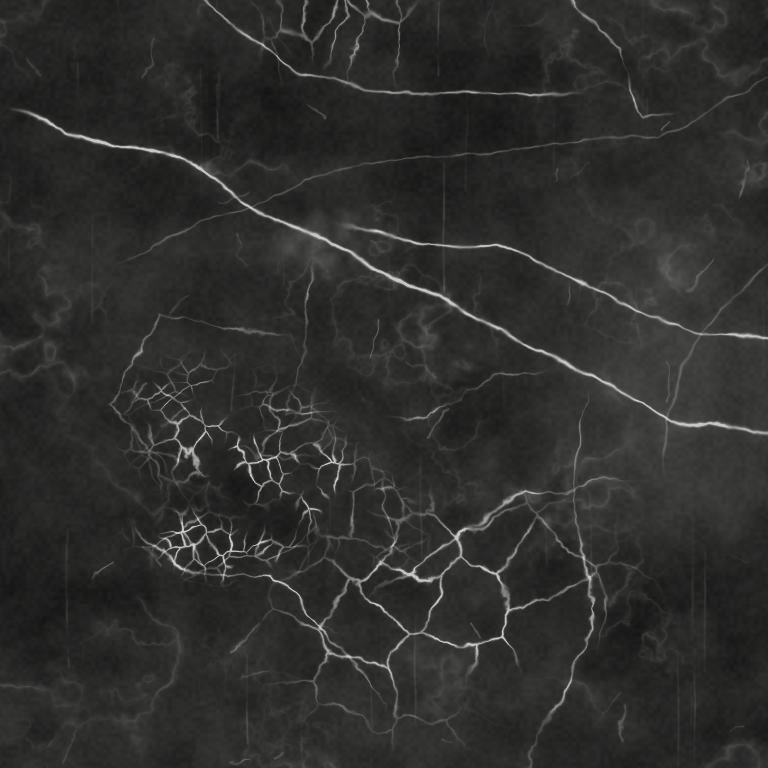
This texture is drawn by a three.js fragment shader. Its source:

```glsl
// Black marble slab with long pale veins, broken crack nets and faint scratches.
varying vec2 vUv;

const vec3 STONE_TINT = vec3(1.0, 1.0, 0.985);
const vec3 VEIN_COLOR = vec3(0.78, 0.78, 0.765);

float hash(vec2 p) {
  vec3 q = fract(p.xyx * 0.1031);
  q += dot(q, q.yzx + 33.33);
  return fract((q.x + q.y) * q.z);
}

vec2 hash2(vec2 p) {
  return vec2(hash(p), hash(p + 57.3));
}

float noise(vec2 p) {
  vec2 i = floor(p), f = fract(p);
  f = f * f * (3.0 - 2.0 * f);
  return mix(mix(hash(i), hash(i + vec2(1, 0)), f.x),
             mix(hash(i + vec2(0, 1)), hash(i + vec2(1, 1)), f.x), f.y);
}

// Fractal noise centred on zero
float fbm(vec2 p) {
  float sum = -0.484, amp = 0.5;
  for (int i = 0; i < 5; i++) {
    sum += amp * noise(p);
    p = mat2(1.6, 1.2, -1.2, 1.6) * p + 7.1;
    amp *= 0.5;
  }
  return sum;
}

vec2 fbm2(vec2 p) {
  return vec2(fbm(p), fbm(p + 31.0));
}

float segmentDist(vec2 p, vec2 a, vec2 b) {
  vec2 ab = b - a;
  return length(p - a - ab * clamp(dot(p - a, ab) / dot(ab, ab), 0.0, 1.0));
}

float line(float d, float width) {
  return exp(-d * d / (width * width)) + 0.07 * exp(-d / (width * 5.0));
}

// Bent line of uneven width that fades at both ends
float vein(vec2 p, vec2 a, vec2 b, vec2 c, vec2 d, float width) {
  float dist = min(segmentDist(p, a, b), min(segmentDist(p, b, c), segmentDist(p, c, d)));
  float ends = smoothstep(0.0, 0.07, min(length(p - a), length(p - d)));
  return line(dist, width * (0.6 + 0.7 * noise(p * 38.0))) * ends;
}

// Distance to the nearest Voronoi cell border
float cellBorder(vec2 p) {
  vec2 cell = floor(p), f = fract(p), nearest = vec2(8.0);
  for (int y = -1; y <= 1; y++)
    for (int x = -1; x <= 1; x++) {
      vec2 g = vec2(x, y), r = g + hash2(cell + g) - f;
      if (dot(r, r) < dot(nearest, nearest)) nearest = r;
    }
  float border = 8.0;
  for (int y = -2; y <= 2; y++)
    for (int x = -2; x <= 2; x++) {
      vec2 g = vec2(x, y), r = g + hash2(cell + g) - f, gap = r - nearest;
      if (dot(gap, gap) > 0.0001)
        border = min(border, dot(0.5 * (r + nearest), normalize(gap)));
    }
  return border;
}

// Soft tilted ellipse, 1 inside and 0 outside
float patchMask(vec2 p, vec2 center, vec2 radius, float angle) {
  float c = cos(angle), s = sin(angle);
  return 1.0 - smoothstep(0.3, 1.0, length(mat2(c, -s, s, c) * (p - center) / radius));
}

float crackNet(vec2 p, float scale, float width) {
  float broken = smoothstep(0.25, 0.65, noise(p * scale * 0.8 + 4.0));
  return line(cellBorder(p * scale) / scale, width) * broken;
}

// Scattered short strokes; upright = 1 makes them vertical
float scratches(vec2 p, float seed, float reach, float upright) {
  float sum = 0.0;
  for (int i = 0; i < 50; i++) {
    vec2 id = vec2(float(i), seed), center = hash2(id);
    float angle = 1.57 + (hash(id + 3.7) - 0.5) * 2.6 * (1.0 - upright);
    vec2 arm = vec2(cos(angle), sin(angle)) * reach * (0.3 + hash(id + 9.1));
    sum += line(segmentDist(p, center - arm, center + arm), 0.0014) * hash(id + 5.3);
  }
  return sum;
}

// Hairlines along the zero level of a noise field
float wisps(vec2 p, float scale) {
  return exp(-abs(fbm(p * scale)) * 45.0) * smoothstep(0.5, 0.85, noise(p * 9.0 + 3.0));
}

void main() {
  vec2 uv = vUv, bend = fbm2(uv * 9.0), jitter = fbm2(uv * 45.0);
  vec2 p = uv + bend * 0.035 + jitter * 0.006;
  vec2 rough = uv + bend * 0.06 + jitter * 0.014;

  // Cloudy stone with pale haze and fine grain
  float tone = 0.142 + 0.14 * fbm(uv * 3.5 + 2.0) + 0.1 * fbm(uv * 22.0);
  tone += 0.055 * patchMask(uv, vec2(.89, .48), vec2(.25, .3), 0.3);
  tone += 0.024 * patchMask(uv, vec2(.35, .82), vec2(.55, .25), -0.3);
  tone += 0.12 * patchMask(p, vec2(.42, .69), vec2(.09, .06), 0.0) * noise(p * 60.0);
  tone -= 0.025 * patchMask(uv, vec2(.8, .24), vec2(.2, .12), -0.3);
  tone += 0.035 * (noise(uv * 190.0) - 0.5);

  // Long diagonal veins
  float light = 1.1 * vein(p, vec2(.0, .86), vec2(.25, .785), vec2(.88, .45), vec2(1.1, .42), 0.0022);
  light += 0.95 * vein(p, vec2(.43, .71), vec2(.65, .67), vec2(.91, .57), vec2(1.1, .55), 0.002);
  light += 0.7 * vein(p, vec2(.2, 1.04), vec2(.39, .905), vec2(.5, .885), vec2(.76, .87), 0.0018);
  light += 0.28 * vein(p, vec2(.14, .66), vec2(.4, .77), vec2(.86, .82), vec2(1.1, .96), 0.0015);
  light += 0.28 * vein(p, vec2(1.1, .74), vec2(.915, .57), vec2(.87, .45), vec2(.87, .36), 0.0018);

  // Jagged branches
  float branch = vein(rough, vec2(.42, .68), vec2(.39, .58), vec2(.375, .46), vec2(.45, .46), 0.0017);
  branch += 0.7 * vein(rough, vec2(.38, .56), vec2(.2, .6), vec2(.13, .47), vec2(.25, .36), 0.0016);
  branch += 0.8 * vein(rough, vec2(.73, .52), vec2(.64, .51), vec2(.57, .445), vec2(.5, .445), 0.0016);
  branch += 1.3 * vein(rough, vec2(.85, .36), vec2(.68, .36), vec2(.6, .31), vec2(.48, .22), 0.0018);
  branch += 1.3 * vein(rough, vec2(.15, .33), vec2(.25, .26), vec2(.38, .24), vec2(.51, .08), 0.0018);
  branch += vein(rough, vec2(.765, .5), vec2(.755, .36), vec2(.76, .15), vec2(.68, -.05), 0.0017);
  branch += vein(rough, vec2(.7, 1.04), vec2(.79, .94), vec2(.83, .84), vec2(.9, .87), 0.0018);
  light += branch * mix(0.1, 1.0, noise(uv * 22.0));

  // Crack nets, fine at left and open at right
  float fineMask = max(patchMask(uv, vec2(.3, .43), vec2(.18, .12), -0.3),
                   max(patchMask(uv, vec2(.42, .37), vec2(.18, .08), -0.6),
                       patchMask(uv, vec2(.29, .29), vec2(.15, .06), -0.1)));
  light += fineMask * (crackNet(rough, 34.0, 0.0014) + 0.6 * crackNet(rough + 0.3, 17.0, 0.0016));
  light += patchMask(uv, vec2(.59, .2), vec2(.3, .19), 0.2) * crackNet(rough, 12.0, 0.0017);
  light += 0.6 * patchMask(uv, vec2(.48, .97), vec2(.19, .12), 0.0) * crackNet(rough * vec2(1.6, .6), 17.0, 0.002);

  // Faint scratches, upright streaks and hairlines
  light += 0.34 * scratches(rough, 11.0, 0.022, 0.0);
  light += 0.26 * scratches(uv + bend * 0.01, 43.0, 0.07, 1.0) * noise(uv * 30.0);
  light += 0.22 * wisps(rough, 7.0) + 0.16 * wisps(uv + 0.4, 15.0);

  light *= mix(0.45, 1.25, noise(uv * 65.0 + 8.0));
  gl_FragColor = vec4(mix(tone * STONE_TINT, VEIN_COLOR, clamp(light, 0.0, 1.0)), 1.0);
}
```
